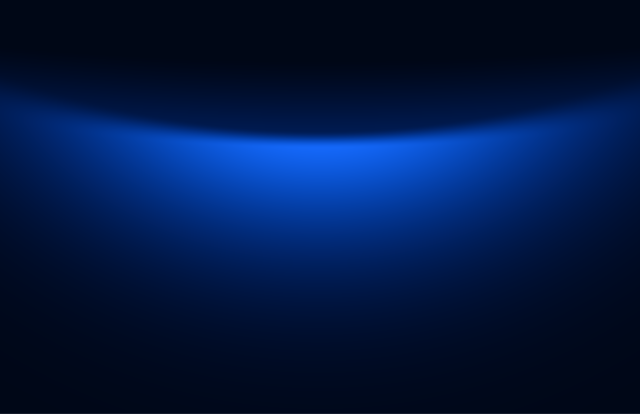
This background is drawn by a Shadertoy shader. Its source:

```glsl
// A blue glow hanging below a wide curved horizon, fading into navy darkness.

// Lengths are in canvas heights, x measured from the centre
const float HORIZON_Y      = 0.675;  // lowest point of the curve
const float HORIZON_RADIUS = 3.30;
const vec2  EDGE_CENTRE    = vec2(-0.012, 0.030);  // edge fade range at the middle
const vec2  EDGE_SIDE      = vec2(-0.060, 0.055);  // edge fade range at the sides
const float SIDE_X         = 0.766;

const float GLOW_STRENGTH  = 0.92;
const float GLOW_DEPTH     = 0.277;
const float GLOW_FALLOFF   = 1.5;
const float GLOW_WIDTH     = 0.69;

const float HAZE_STRENGTH  = 0.26;
const float HAZE_TOP       = 0.855;
const float HAZE_HEIGHT    = 0.19;
const float HAZE_LIFT      = 0.035;  // how far the haze rises at the sides

const float AMBIENT        = 0.085;
const float STRIP_HEIGHT   = 0.010;
const vec3  STRIP_COLOR    = vec3(1.0);

// Signed depth below the circular horizon
float horizonDepth(vec2 p) {
    vec2 centre = vec2(0.0, HORIZON_Y + HORIZON_RADIUS);
    return length(p - centre) - HORIZON_RADIUS;
}

// Bright light below the horizon, strongest at the middle
float lowerGlow(float x, float depth) {
    float vertical = exp(-pow(max(depth, 0.0) / GLOW_DEPTH, GLOW_FALLOFF));
    float across = x / GLOW_WIDTH;
    return GLOW_STRENGTH * vertical * exp(-across * across);
}

// Dim haze above the horizon, fading upward
float upperHaze(vec2 p, float side) {
    float top = HAZE_TOP + HAZE_LIFT * side * side;
    float fade = clamp((top - p.y) / HAZE_HEIGHT, 0.0, 1.0);
    return HAZE_STRENGTH * fade * (1.6 - 0.6 * fade) * mix(fade, 1.0, 0.4);
}

// Light level to navy, royal blue, then azure
vec3 blueRamp(float level) {
    float red = 0.09 * pow(level, 4.0);
    float green = level * (0.29 + 0.13 * level);
    return vec3(red, green, level);
}

void mainImage(out vec4 fragColor, in vec2 fragCoord) {
    float pixel = 1.0 / iResolution.y;
    vec2 p = vec2(fragCoord.x - 0.5 * iResolution.x, fragCoord.y) * pixel;
    float side = min(abs(p.x) / SIDE_X, 1.0);

    // Light on both sides of the softened horizon
    float depth = horizonDepth(p);
    vec2 edge = mix(EDGE_CENTRE, EDGE_SIDE, side * side);
    float below = smoothstep(edge.x, edge.y, depth);
    float light = mix(upperHaze(p, side), lowerGlow(p.x, depth), below);
    vec3 color = blueRamp(AMBIENT + light);

    // Pale strip along the bottom
    float strip = 1.0 - smoothstep(-0.5 * pixel, 0.5 * pixel, p.y - STRIP_HEIGHT);
    color = mix(color, STRIP_COLOR, strip);

    fragColor = vec4(color, 1.0);
}
```
